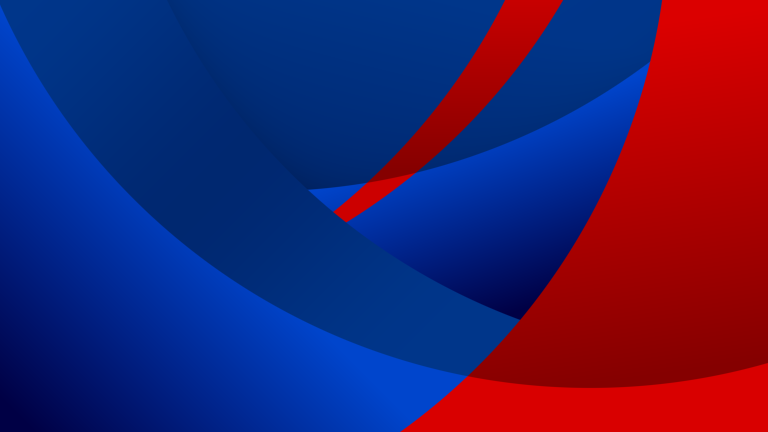
This background is drawn by a Shadertoy shader. Its source:

```glsl
// Overlapping curved sheets of blue and red, each bounded by large circular arcs.

const vec3 NAVY        = vec3(0.00, 0.00, 0.27);
const vec3 BRIGHT_BLUE = vec3(0.00, 0.27, 0.80);
const vec3 DEEP_BLUE   = vec3(0.00, 0.155, 0.44);
const vec3 MID_BLUE    = vec3(0.00, 0.21, 0.54);
const vec3 DARK_RED    = vec3(0.52, 0.00, 0.00);
const vec3 BRIGHT_RED  = vec3(0.86, 0.00, 0.00);

// Signed distance to a circle: negative inside.
float circle(vec2 p, vec2 center, float radius) {
    return length(p - center) - radius;
}

// Smooth coverage of the positive side of a distance.
float outside(float d, float pixel) {
    return smoothstep(-0.75 * pixel, 0.75 * pixel, d);
}

// Linear blend of two colours between two positions along an axis.
vec3 ramp(vec3 a, vec3 b, vec2 p, vec2 axis, float start, float end) {
    return mix(a, b, clamp((dot(p, axis) - start) / (end - start), 0.0, 1.0));
}

// Soft darkening that fades away from an edge.
float shade(float d, float strength, float width) {
    return 1.0 - strength * exp(-abs(d) / width);
}

void mainImage(out vec4 fragColor, in vec2 fragCoord) {
    vec2 p = fragCoord / iResolution.y;
    float pixel = 1.0 / iResolution.y;

    // Arcs, in units of the canvas height
    float bandOuter   = circle(p, vec2(1.366, 1.597), 1.495);
    float bandInner   = circle(p, vec2(1.716, 1.646), 1.478);
    float redEdge     = circle(p, vec2(0.054, 1.213), 1.494);
    float wedgeTop    = circle(p, vec2(0.607, 2.049), 1.492);
    float stripeLeft  = circle(p, vec2(-0.163, 1.674), 1.493);
    float stripeRight = circle(p, vec2(0.015, 1.754), 1.493);
    float belowWedgeTop = outside(wedgeTop, pixel);
    float belowBand     = outside(bandOuter, pixel);

    // Upper panel, and the glowing wedge under it
    vec3 panel = ramp(DEEP_BLUE, MID_BLUE, p, vec2(0.25, 1.0), 0.72, 1.25);
    panel *= shade(bandInner, 0.10, 0.05) * shade(wedgeTop, 0.06, 0.05);
    vec3 wedge = ramp(NAVY, BRIGHT_BLUE, p, vec2(-0.35, 1.0), -0.14, 0.31);
    vec3 color = mix(panel, wedge, belowWedgeTop);

    // Red stripe, brighter where it crosses the wedge
    vec3 stripe = ramp(DARK_RED, BRIGHT_RED, p, vec2(0.0, 1.0), 0.60, 1.12);
    stripe = mix(stripe, BRIGHT_RED * 0.93, belowWedgeTop);
    float stripeMask = outside(stripeLeft, pixel) * outside(-stripeRight, pixel);
    color = mix(color, stripe, stripeMask);

    // Broad blue band, darkest near the middle of its sweep
    float sweep = abs(p.x - p.y + 0.08) / 0.85;
    vec3 band = mix(DEEP_BLUE, MID_BLUE, smoothstep(0.0, 1.0, sweep));
    color = mix(color, band, outside(bandInner, pixel));

    // Lower left corner
    vec3 corner = ramp(NAVY, BRIGHT_BLUE, p, vec2(1.0), 0.08, 0.98);
    color = mix(color, corner, belowBand);

    // Red sheet on the right, split by the outer band arc
    vec3 redSheet = ramp(DARK_RED, BRIGHT_RED, p, vec2(-0.15, 1.0), -0.10, 0.72);
    redSheet = mix(redSheet, BRIGHT_RED * 0.99, belowBand);
    color = mix(color, redSheet, outside(redEdge, pixel));

    fragColor = vec4(color, 1.0);
}
```
